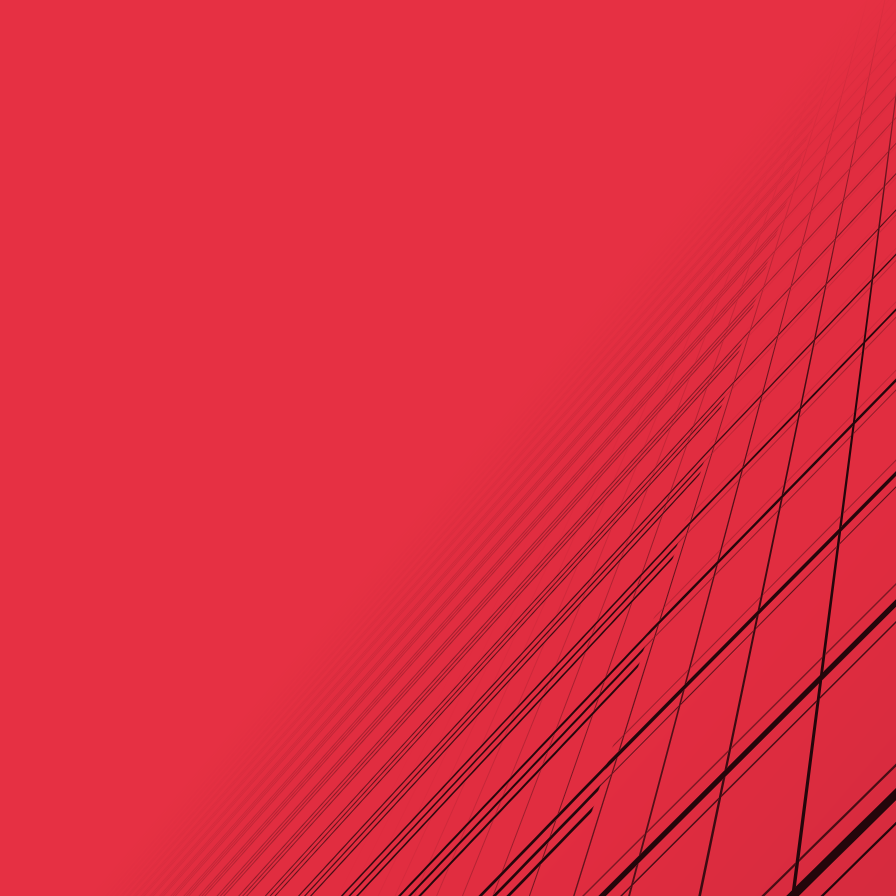
A WebGL 1 fragment shader for this background:

```glsl
precision highp float;
// A red glass tower facade seen from below, its dark grid fading into plain red.

uniform vec2 u_resolution;

// Colours
const vec3 SKY = vec3(0.902, 0.190, 0.262);
const vec3 GLASS = vec3(0.884, 0.175, 0.250);
const vec3 SHADE = vec3(0.835, 0.168, 0.243);
const vec3 INK = vec3(0.140, 0.022, 0.042);

// Silhouette of the facade and the distances over which the grid appears
const float EDGE_X = 0.09;
const float EDGE_SLOPE = 1.16;
const float FADE_START = -0.03;
const float FADE_END = 0.37;

// Floors: each line bends where it crosses the fold of the facade
const int FLOORS = 28;
const float FLOOR_START = 4.2;
const float FLOOR_DROP = 6.64;
const vec2 FOLD_TOP = vec2(1.0195, 1.216);
const float FOLD_LEAN = 0.32;
const float BEAM_WIDTH = 0.0098;
const float BEAM_TAPER = 1.2;
const float TRIM_WIDTH = 0.0025;
const float TRIM_GAP = 0.0325;
const float RAIL_WIDTH = 0.0066;
const float RAIL_GAP = 0.035;

// Mullions: steep lines that meet at one vanishing point
const int MULLIONS = 14;
const float MULLION_START = 6.2;
const float MULLION_SPREAD = 4.65;
const float MULLION_LIMIT = 0.135;
const float MULLION_WIDTH = 0.0039;
const vec2 VANISH = vec2(1.057, 1.336);

// Coverage of a line; strokes thinner than a pixel become fainter instead
float stroke(float dist, float width, float pixel) {
    float halfWidth = 0.5 * max(width, pixel);
    float cover = clamp((halfWidth - abs(dist)) / pixel + 0.5, 0.0, 1.0);
    return cover * min(width / pixel, 1.0);
}

float floorLines(vec2 p, float pixel) {
    float ink = 0.0;
    float foldX = FOLD_TOP.x - FOLD_LEAN * (FOLD_TOP.y - p.y);
    float rightSide = smoothstep(-pixel, pixel, p.x - foldX);
    for (int i = 0; i < FLOORS; i++) {
        float k = float(i);
        float depth = k + FLOOR_START;
        float size = FLOOR_START * FLOOR_START / (depth * depth);
        float drop = FLOOR_DROP / depth;
        vec2 corner = FOLD_TOP - vec2(FOLD_LEAN * drop, drop);

        // Right of the fold: one heavy beam between two thin trims
        float slope = 0.984 + 0.013 * k;
        float flatten = inversesqrt(1.0 + slope * slope);
        float rise = p.y - corner.y - slope * (p.x - corner.x);
        float beam = stroke(rise * flatten, BEAM_WIDTH * pow(size, BEAM_TAPER), pixel);
        float gap = TRIM_GAP * size;
        float upper = stroke((rise - gap) * flatten, TRIM_WIDTH * size, pixel);
        float lower = stroke((rise + gap) * flatten, TRIM_WIDTH * size, pixel);
        float right = max(beam, max(0.8 * size * upper, sqrt(size) * lower));

        // Left of the fold: three equal rails
        slope = 1.2 - 1.05 / depth;
        flatten = inversesqrt(1.0 + slope * slope);
        rise = p.y - corner.y - slope * (p.x - corner.x);
        float left = 0.0;
        for (int j = 0; j < 3; j++) {
            float offset = float(j) * RAIL_GAP * size;
            left = max(left, stroke((rise + offset) * flatten, RAIL_WIDTH * size, pixel));
        }
        ink = max(ink, mix(left, right, rightSide));
    }
    return ink;
}

float mullionLines(vec2 p, float pixel) {
    float ink = 0.0;
    float height = p.y / VANISH.y;
    for (int i = 0; i < MULLIONS; i++) {
        float k = float(i);
        float foot = MULLION_LIMIT + MULLION_SPREAD / (k + MULLION_START);
        float lean = (VANISH.x - foot) / VANISH.y;
        float dist = (p.x - mix(foot, VANISH.x, height)) * inversesqrt(1.0 + lean * lean);
        float width = MULLION_WIDTH * (1.0 - height) * exp(-0.3 * k);
        ink = max(ink, stroke(dist, width, pixel) * exp(-0.14 * k));
    }
    return ink;
}

void main() {
    vec2 p = gl_FragCoord.xy / u_resolution;
    float pixel = 1.0 / min(u_resolution.x, u_resolution.y);
    float inside = p.x - EDGE_X - p.y / EDGE_SLOPE;

    // Plain sky, tinted glass and a shaded lower right corner
    vec3 color = mix(SKY, GLASS, smoothstep(-0.01, 0.13, inside));
    color = mix(color, SHADE, smoothstep(0.4, 1.0, inside));

    // Grid fading out towards the silhouette
    float ink = max(floorLines(p, pixel), mullionLines(p, pixel));
    float fade = smoothstep(FADE_START, FADE_END, inside) * smoothstep(-0.01, 0.03, inside);
    color = mix(color, INK, ink * fade);
    gl_FragColor = vec4(color, 1.0);
}
```
